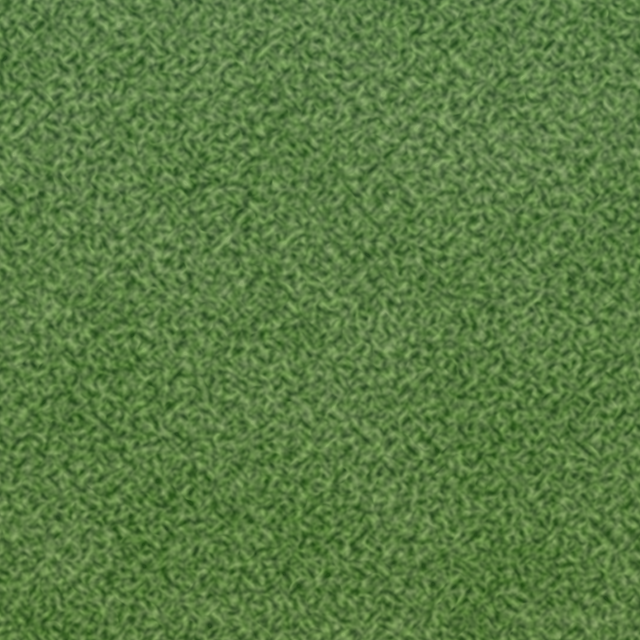
Give the GLSL for this texture, as a three.js fragment shader.

```glsl
#define BLADE_WIDTH_FREQ 108.0
#define BLADE_LENGTH_FREQ 66.0
#define BLADE_ANGLE 0.75
#define PATCH_FREQ 5.0
#define CONTRAST 1.02
#define TINT_AMOUNT 0.045
#define SHADE_GREEN vec3(0.195, 0.335, 0.145)
#define MID_GREEN vec3(0.355, 0.490, 0.265)
#define TIP_GREEN vec3(0.505, 0.635, 0.385)

varying vec2 vUv;

// Unit gradient from a lattice point
vec2 latticeGradient(vec2 cell) {
  vec3 p = fract(cell.xyx * vec3(0.1031, 0.1030, 0.0973));
  p += dot(p, p.yzx + 33.33);
  float angle = 6.28318 * fract((p.x + p.y) * p.z);
  return vec2(cos(angle), sin(angle));
}

float gradientNoise(vec2 p) {
  vec2 cell = floor(p);
  vec2 f = p - cell;
  vec2 blend = f * f * f * (f * (f * 6.0 - 15.0) + 10.0);
  float a = dot(latticeGradient(cell), f);
  float b = dot(latticeGradient(cell + vec2(1.0, 0.0)), f - vec2(1.0, 0.0));
  float c = dot(latticeGradient(cell + vec2(0.0, 1.0)), f - vec2(0.0, 1.0));
  float d = dot(latticeGradient(cell + vec2(1.0, 1.0)), f - vec2(1.0, 1.0));
  return mix(mix(a, b, blend.x), mix(c, d, blend.x), blend.y);
}

// Short streaks running along the given angle
float blades(vec2 uv, float angle, float seed) {
  vec2 along = vec2(cos(angle), sin(angle));
  vec2 across = vec2(-along.y, along.x);
  vec2 p = vec2(dot(uv, along) * BLADE_LENGTH_FREQ, dot(uv, across) * BLADE_WIDTH_FREQ);
  return gradientNoise(p + seed);
}

void main() {
  // Blades lean left or right in small tufts
  float lean = smoothstep(-0.15, 0.15, gradientNoise(vUv * 38.0 + 211.3));
  float turf = mix(blades(vUv, BLADE_ANGLE, 137.2), blades(vUv, -BLADE_ANGLE, 391.7), lean);
  turf += 0.3 * gradientNoise(vUv * 135.0 + 57.4);

  // Broad worn patches and a slow fade towards the bottom
  float patches = gradientNoise(vUv * PATCH_FREQ + 71.6)
                + 0.5 * gradientNoise(vUv * PATCH_FREQ * 2.3 + 19.1);
  float height = vUv.y - 0.5;
  float tone = clamp(CONTRAST * turf + 0.1 * patches + 0.1 * height, -0.62, 0.62) * 2.0;

  vec3 color = MID_GREEN;
  color += (TIP_GREEN - MID_GREEN) * max(tone, 0.0);
  color += (SHADE_GREEN - MID_GREEN) * max(-tone, 0.0);

  // Grey to yellow-green tint between tufts
  float tint = gradientNoise(vUv * 62.0 + 303.8) + 0.3 * patches;
  color += TINT_AMOUNT * tint * vec3(0.5, -0.4, 1.0);
  color.b += 0.03 * height;

  gl_FragColor = vec4(clamp(color, 0.0, 1.0), 1.0);
}
```
